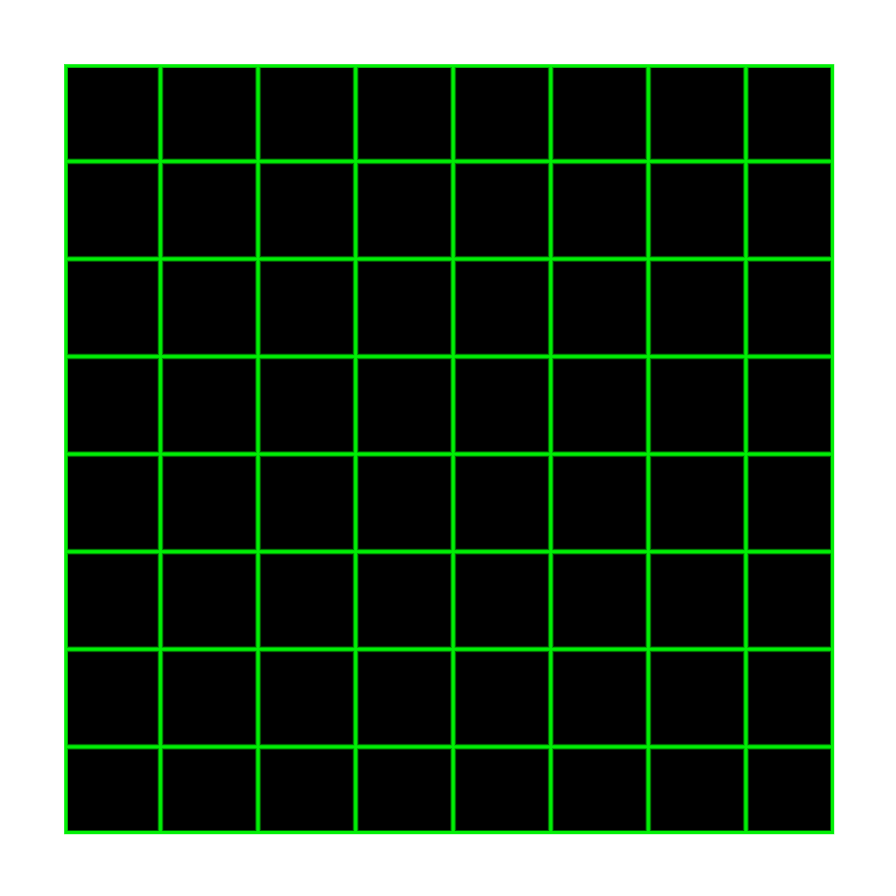
A Shadertoy shader for this pattern:

```glsl
// A black square panel on white, ruled into eight by eight cells by soft green lines.
// The rules repeat by rounding to the nearest grid line; the panel is a box distance
// whose rim carries a thinner green border that trims the outermost cells.

const vec3 PAPER = vec3(1.0);
const vec3 PANEL = vec3(0.0);
const vec3 RULE = vec3(0.0, 0.94, 0.02);

const vec2 PANEL_CENTER = vec2(0.5013, 0.4987);
const vec2 PANEL_HALF = vec2(0.4297);
const vec2 GRID_ORIGIN = vec2(0.5058, 0.4932);  // crossing nearest the middle
const float PITCH = 0.1089;                     // spacing of the rules
const float RULE_WIDTH = 0.0049;
const float BORDER_WIDTH = 0.0040;
const float RULE_SOFTNESS = 0.0017;             // half the fade across a rule's edge
const float MAX_RULE = 3.0;                     // rules run from -3 to 3 about the origin

// Signed distance to an axis-aligned box, negative inside
float boxDistance(vec2 p, vec2 halfSize) {
    vec2 d = abs(p) - halfSize;
    return length(max(d, 0.0)) + min(max(d.x, d.y), 0.0);
}

// Distance along each axis to the nearest rule
vec2 ruleDistance(vec2 p) {
    vec2 index = clamp(round(p / PITCH), -MAX_RULE, MAX_RULE);
    return abs(p - index * PITCH);
}

// Coverage of the negative side of a distance
float coverage(float dist, float softness) {
    return 1.0 - smoothstep(-softness, softness, dist);
}

void mainImage(out vec4 fragColor, in vec2 fragCoord) {
    float side = min(iResolution.x, iResolution.y);
    vec2 uv = (fragCoord - 0.5 * iResolution.xy) / side + 0.5;
    float pixel = 1.0 / side;
    float softness = max(RULE_SOFTNESS, 0.75 * pixel);

    // Inner rules, both directions at once
    vec2 toRule = ruleDistance(uv - GRID_ORIGIN);
    float rules = coverage(min(toRule.x, toRule.y) - 0.5 * RULE_WIDTH, softness);

    // Border just inside the panel's rim
    float panelDist = boxDistance(uv - PANEL_CENTER, PANEL_HALF);
    float border = coverage(-panelDist - BORDER_WIDTH, 0.75 * pixel);

    // Panel over paper
    vec3 color = mix(PANEL, RULE, max(rules, border));
    color = mix(PAPER, color, coverage(panelDist, 0.75 * pixel));
    fragColor = vec4(color, 1.0);
}
```
